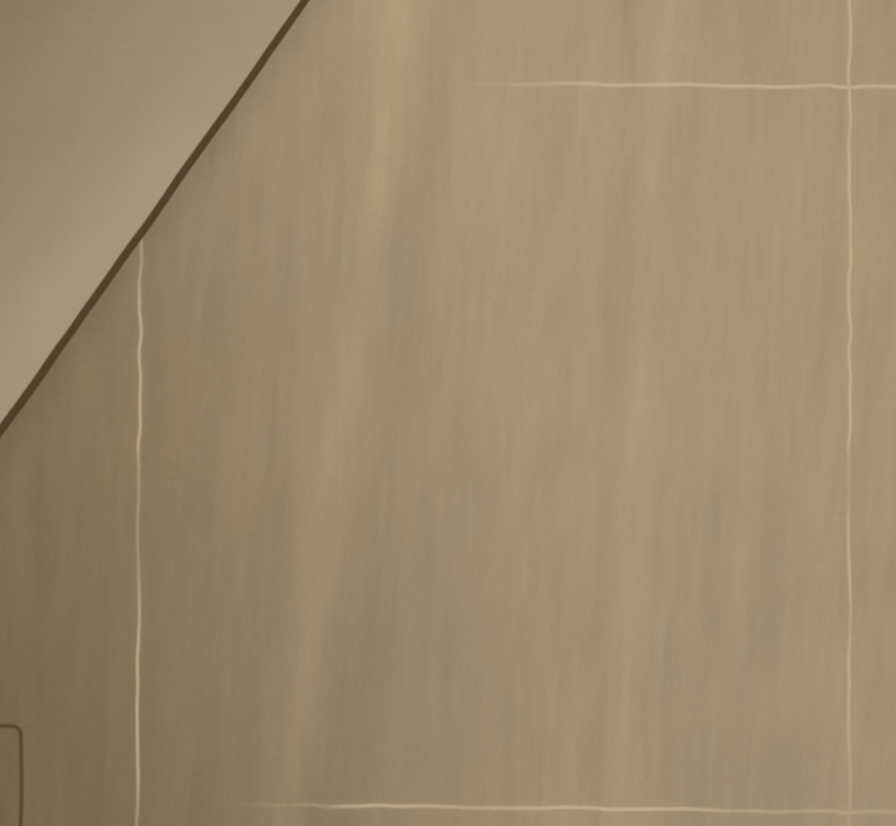
Give the GLSL for this texture, as a WebGL 1 fragment shader.

```glsl
precision highp float;
// Tan plaster wall with pale slab joints, vertical grain and a dark diagonal edge.
uniform vec2 u_resolution;

float hash(vec2 p) {
  vec3 q = fract(vec3(p.xyx) * 0.1031);
  q += dot(q, q.yzx + 33.33);
  return fract((q.x + q.y) * q.z);
}

float noise(vec2 p) {
  vec2 i = floor(p), f = fract(p);
  f = f * f * (3.0 - 2.0 * f);
  return mix(mix(hash(i), hash(i + vec2(1.0, 0.0)), f.x),
             mix(hash(i + vec2(0.0, 1.0)), hash(i + 1.0), f.x), f.y);
}

float fbm(vec2 p) {
  float sum = 0.0, weight = 0.5;
  for (int i = 0; i < 4; i++) {
    sum += weight * noise(p);
    p = p * 2.03 + 17.1;
    weight *= 0.5;
  }
  return sum;
}

// Coverage of a line of given half width at distance d
float stroke(float d, float halfWidth) {
  float soft = 0.0012 + 0.5 / u_resolution.x;
  return 1.0 - smoothstep(halfWidth - soft, halfWidth + soft, abs(d));
}

// Signed distance to the nearest line of a repeating set
float repeated(float x, float period) {
  return mod(x + 0.5 * period, period) - 0.5 * period;
}

float band(float d, float width) {
  return exp(-d * d / (width * width));
}

vec3 wallColor(vec2 p) {
  // Light falls off toward the lower left
  float light = smoothstep(-0.15, 0.75, p.x + 0.18 * p.y);
  vec3 color = mix(vec3(0.46, 0.40, 0.30), vec3(0.645, 0.575, 0.46), light);
  color *= 0.96 + 0.05 * smoothstep(0.0, 0.6, p.y);

  // Slanted pale streaks, each with a darker right flank
  float bend = p.x - 0.335 - 0.14 * p.y + 0.02 * noise(vec2(p.y * 4.0, 2.0));
  color *= 1.0 + 0.055 * band(bend, 0.025) - 0.03 * band(bend - 0.055, 0.03);
  float second = p.x - 0.69 - 0.05 * p.y;
  color *= 1.0 + 0.03 * band(second, 0.018) - 0.025 * band(second + 0.03, 0.014);

  // Vertical brushing and mottling
  vec2 leaning = vec2(p.x - 0.05 * p.y, p.y);
  color *= 1.0 + 0.07 * (fbm(leaning * vec2(32.0, 3.0)) - 0.47);
  color *= 1.0 + 0.06 * (fbm(leaning * vec2(110.0, 14.0) + 9.0) - 0.47);
  color *= 1.0 + 0.06 * (fbm(p * 7.0 + 31.0) - 0.47);
  color += vec3(0.012, 0.004, -0.012) * (fbm(p * 5.0 + 50.0) - 0.4);
  return color;
}

vec3 panelColor(vec2 p, float edge) {
  // Brightens toward the diagonal and darkens into the corner
  float glow = 1.0 - smoothstep(0.0, 0.28, edge);
  vec3 color = mix(vec3(0.54, 0.475, 0.375), vec3(0.645, 0.58, 0.475), glow);
  return color * (1.0 + 0.07 * (fbm(mat2(0.8, -0.6, 0.6, 0.8) * p * vec2(5.0, 9.0)) - 0.47));
}

void main() {
  vec2 p = gl_FragCoord.xy / u_resolution * vec2(1.0, 0.922);
  vec3 color = wallColor(p);

  // Repeating slab joints with hand-drawn wobble
  vec2 wobble = vec2(noise(vec2(p.y * 38.0, 3.0)), noise(vec2(p.x * 38.0, 8.0))) - 0.5;
  vec2 bent = p + 0.003 * wobble;
  float upright = repeated(bent.x - 0.153 - 0.007 * p.y * (1.0 - p.x), 0.795);
  float level = repeated(bent.y - 0.027 + 0.012 * p.x * (1.0 - 0.5 * p.y), 0.805);

  // Worn patches along the joints; level joints fade out to the left
  float uprightWear = 0.4 + 0.6 * smoothstep(0.25, 0.65, noise(vec2(p.x * 3.0, p.y * 13.0)));
  uprightWear *= mix(1.0, smoothstep(0.0, 0.2, p.y) * 0.5 + 0.4, step(0.5, p.x));
  float fadeStart = mix(0.22, 0.48, step(0.5, p.y));
  float levelWear = smoothstep(fadeStart, fadeStart + 0.22, p.x);
  levelWear *= 0.55 + 0.45 * smoothstep(0.2, 0.6, noise(vec2(p.x * 12.0, p.y * 3.0 + 5.0)));
  float joint = max(stroke(upright, 0.0018) * uprightWear, stroke(level, 0.002) * levelWear);
  float halo = max(band(upright, 0.006) * uprightWear, band(level, 0.006) * levelWear);
  color = mix(color, vec3(0.77, 0.70, 0.57), 0.7 * joint + 0.08 * halo);

  // Dark rounded outline in the lower left corner
  vec2 q = abs(p - vec2(-0.1, 0.0)) - vec2(0.1134, 0.102);
  float outline = length(max(q, 0.0)) + min(max(q.x, q.y), 0.0) - 0.01;
  color = mix(color, vec3(0.32, 0.26, 0.17), 0.8 * stroke(outline + 0.002 * wobble.x, 0.0022));

  // Pale panel beyond the dark diagonal
  float edge = dot(p - vec2(0.0, 0.44), normalize(vec2(-0.482, 0.341)));
  edge += 0.0015 * (noise(p * 30.0) - 0.5);
  float soft = 0.001 + 0.5 / u_resolution.x;
  color = mix(color, panelColor(p, edge), smoothstep(-soft, soft, edge));
  color *= 1.0 - 0.08 * band(min(edge, 0.0), 0.025) * step(edge, 0.0);
  color = mix(color, vec3(0.30, 0.24, 0.15), 0.95 * stroke(edge, 0.0052 - 0.0012 * p.y));

  // Fine surface grain
  color += 0.012 * (noise(p * 330.0) - 0.5);
  gl_FragColor = vec4(color, 1.0);
}
```
